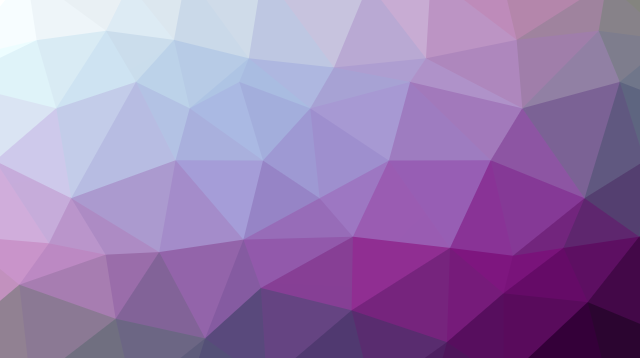
A Shadertoy shader for this background:

```glsl
// Low-poly backdrop: a wavy mesh of flat triangles, tinted from a smooth field.
// Mesh rows are bent by cosine waves, each cell is split along its shorter diagonal,
// and every facet takes the field colour at its centroid, with a little hashed shade.

// Canvas is 16 x 8.96 units, measured downward from the top left.
const vec2 CANVAS = vec2(16.0, 8.96);
const int ROWS = 7;

// Per-row waves: mean, amplitude, frequency, centre column
const vec4 ROW_SHIFT[ROWS] = vec4[ROWS](
    vec4(0.0, 0.4, 2.0, 1.0),
    vec4(-0.23, -0.38, 0.85, 3.0),
    vec4(-0.21, -0.88, 0.95, 3.8),
    vec4(-0.67, 0.46, 1.5, 2.7),
    vec4(-0.25, 0.67, 1.2, 5.0),
    vec4(0.0, 0.36, 2.0, 1.7),
    vec4(0.1, 0.4, 2.0, 1.0));
const vec4 ROW_HEIGHT[ROWS] = vec4[ROWS](
    vec4(-0.6, 0.2, 2.0, 1.0),
    vec4(1.23, 0.46, 1.05, 4.0),
    vec4(2.38, 0.33, 3.14, 0.0),
    vec4(4.33, 0.63, 2.09, 4.0),
    vec4(6.15, 0.25, 1.35, 6.0),
    vec4(7.85, 0.75, 2.0, 1.7),
    vec4(9.7, 0.2, 2.0, 1.0));

float hash(vec2 p) {
    vec3 q = fract(p.xyx * vec3(0.1031, 0.103, 0.0973));
    q += dot(q, q.yzx + 33.33);
    return fract((q.x + q.y) * q.z);
}

float wave(vec4 w, float column) {
    return w.x + w.y * cos((column - w.w) * w.z);
}

vec2 meshVertex(int column, int row) {
    float i = float(column);
    return vec2(0.83 + 2.0 * i + wave(ROW_SHIFT[row], i), wave(ROW_HEIGHT[row], i));
}

// Six evenly spaced colour stops, given in 0..255
vec3 ramp(float x, vec3 a, vec3 b, vec3 c, vec3 d, vec3 e, vec3 f) {
    float t = x * 5.0;
    vec3 col = mix(a, b, clamp(t, 0.0, 1.0));
    col = mix(col, c, clamp(t - 1.0, 0.0, 1.0));
    col = mix(col, d, clamp(t - 2.0, 0.0, 1.0));
    col = mix(col, e, clamp(t - 3.0, 0.0, 1.0));
    return mix(col, f, clamp(t - 4.0, 0.0, 1.0)) / 255.0;
}

// Horizontal ramps blended from top to bottom
vec3 colourField(vec2 p) {
    vec2 q = clamp(p / CANVAS, 0.0, 1.0);
    vec3 ice = ramp(q.x, vec3(255), vec3(226, 236, 242), vec3(202, 215, 230),
        vec3(200, 178, 214), vec3(192, 132, 182), vec3(130, 130, 125));
    vec3 sky = ramp(q.x, vec3(225, 248, 253), vec3(195, 220, 240), vec3(168, 190, 228),
        vec3(170, 157, 212), vec3(173, 133, 189), vec3(108, 115, 140));
    vec3 lilac = ramp(q.x, vec3(212, 192, 232), vec3(182, 176, 224), vec3(157, 155, 214),
        vec3(155, 126, 198), vec3(145, 68, 166), vec3(72, 76, 108));
    vec3 plum = ramp(q.x, vec3(205, 145, 200), vec3(160, 112, 176), vec3(142, 88, 168),
        vec3(146, 45, 146), vec3(125, 18, 125), vec3(80, 10, 85));
    vec3 dusk = ramp(q.x, vec3(128, 128, 130), vec3(108, 107, 130), vec3(72, 68, 112),
        vec3(80, 43, 105), vec3(75, 5, 80), vec3(30, 0, 35));
    float t = q.y * 4.0;
    vec3 col = mix(ice, sky, clamp(t, 0.0, 1.0));
    col = mix(col, lilac, clamp(t - 1.0, 0.0, 1.0));
    col = mix(col, plum, clamp(t - 2.0, 0.0, 1.0));
    return mix(col, dusk, clamp(t - 3.0, 0.0, 1.0));
}

float cross2(vec2 a, vec2 b) { return a.x * b.y - a.y * b.x; }

float edgeDistance(vec2 p, vec2 a, vec2 b) {
    return cross2(p - a, normalize(b - a));
}

// Adds one facet, weighted by its coverage of the pixel
void addFacet(inout vec4 sum, vec2 p, float pixel, vec2 a, vec2 b, vec2 c, float seed) {
    float turn = sign(cross2(b - a, c - a));
    float d = max(turn * edgeDistance(p, a, b),
        max(turn * edgeDistance(p, b, c), turn * edgeDistance(p, c, a)));
    float cover = clamp(0.5 - d / pixel, 0.0, 1.0);
    if (cover > 0.0) {
        vec3 tint = colourField((a + b + c) / 3.0) + 0.03 * (seed - 0.5);
        sum += vec4(tint, 1.0) * cover;
    }
}

void mainImage(out vec4 fragColor, in vec2 fragCoord) {
    vec2 uv = fragCoord / iResolution.xy;
    vec2 p = vec2(uv.x, 1.0 - uv.y) * CANVAS;
    float pixel = CANVAS.x / iResolution.x;
    int nearest = int(floor((p.x - 0.83) / 2.0));
    vec4 sum = vec4(colourField(p), 1.0) * 0.001;

    // Visit the cells around this column in every row
    for (int j = 0; j < ROWS - 1; j++) {
        for (int i = nearest - 2; i <= nearest + 2; i++) {
            vec2 a = meshVertex(i, j), b = meshVertex(i + 1, j);
            vec2 c = meshVertex(i + 1, j + 1), d = meshVertex(i, j + 1);
            float seed = hash(vec2(i, j) + 7.0), other = fract(seed * 7.3);
            if (distance(a, c) < distance(b, d)) {
                addFacet(sum, p, pixel, a, b, c, seed);
                addFacet(sum, p, pixel, a, c, d, other);
            } else {
                addFacet(sum, p, pixel, a, b, d, seed);
                addFacet(sum, p, pixel, b, c, d, other);
            }
        }
    }
    fragColor = vec4(clamp(sum.rgb / sum.a, 0.0, 1.0), 1.0);
}
```
